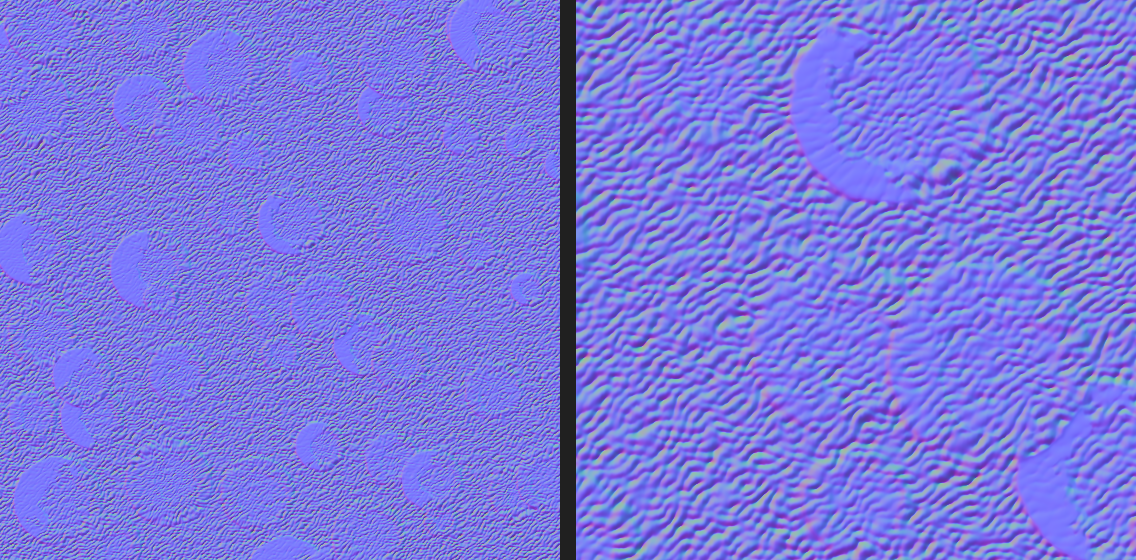
Left: the whole. Right: its middle third, enlarged.
Give the GLSL for this texture map, as a Shadertoy shader.

```glsl
// Tangent-space normal map of a finely wrinkled, cratered ground with smooth crescent walls.

const float TAU = 6.28319;
const int WAVES = 40;              // waves summed into the wrinkles
const float RIDGE_ANGLE = 2.15;    // direction across the wrinkles
const float ANGLE_SPREAD = 1.7;
const float RIDGE_FREQ = 128.0;    // wrinkles per canvas height
const float RIDGE_SLOPE = 0.8;
const float CRATER_CELLS = 7.0;
const vec2 SOFTNESS = vec2(0.54, 0.64);   // tones down the tilt colours
const vec2 BASE_TILT = vec2(-0.03, 0.05);
const float GRAIN_LOSS = 0.1;      // rough ground shortens the averaged normal

struct Ground {
    vec2 warp;    // offset of the wrinkle coordinates
    vec2 slope;   // extra slope from crater rims
    float rough;  // strength of the wrinkles
};

float hash(float n) {
    return fract(sin(n * 12.9898 + 4.137) * 43758.5);
}

float cellHash(vec2 cell, float salt) {
    return hash(dot(cell, vec2(17.3, 59.7)) + salt * 7.31);
}

// Smooth irregular value, about -1 to 1
float layeredSines(vec2 p, float freq) {
    float sum = 0.0;
    float amp = 0.6;
    p *= freq;
    for (int i = 0; i < 4; i++) {
        sum += amp * sin(p.x + 1.3 * sin(p.y)) * cos(p.y * 0.9 + float(i));
        p = mat2(0.8, 0.6, -0.6, 0.8) * p * 1.9 + 2.7;
        amp *= 0.6;
    }
    return sum;
}

// Height in x, slope in yz: random waves fanned around one direction
vec3 wrinkles(vec2 p, float angle, float spread, float freq) {
    vec3 sum = vec3(0.0);
    for (int i = 0; i < WAVES; i++) {
        float id = float(i);
        float a = angle + spread * (hash(id) - 0.5);
        float f = mix(0.35, 1.5, hash(id + 40.5));
        vec2 dir = vec2(cos(a), sin(a));
        float phase = TAU * (dot(dir, p) * f * freq + hash(id + 91.2));
        sum += vec3(sin(phase), dir * sqrt(f) * cos(phase));
    }
    return sum * sqrt(2.0 / float(WAVES));
}

float ringLine(float dist, float width) {
    return exp(-dist * dist / (width * width));
}

// Lays one crater over the ground
void addCrater(inout Ground g, vec2 p, vec2 cell, float ragged) {
    vec2 jitter = vec2(cellHash(cell, 1.0), cellHash(cell, 2.0));
    vec2 center = (cell + jitter) / CRATER_CELLS;
    float size = cellHash(cell, 3.0);
    float radius = mix(0.026, 0.08, size);
    vec2 d = (p - center) / radius;
    float r = length(d) + 0.03 * ragged;
    if (r > 1.3) return;

    // Smooth wall: a crescent between the rim and the shifted floor
    float turn = 2.9 + 1.3 * (cellHash(cell, 4.0) - 0.5);
    vec2 side = vec2(cos(turn), sin(turn));
    float floorRadius = mix(0.48, 0.74, cellHash(cell, 5.0));
    float floorDist = length(d + 0.2 * side) - floorRadius;
    float inside = 1.0 - smoothstep(0.97, 1.02, r);
    float onWall = smoothstep(-0.06, 0.06, floorDist + 0.2 * ragged);
    float facing = smoothstep(-0.1, 0.3, dot(d, side) + 0.5 * ragged);
    float calm = smoothstep(0.0, 0.9, cellHash(cell, 6.0) + 0.1);
    float rough = mix(0.62, 1.0, onWall) * (1.0 - 0.9 * calm * onWall * facing);
    g.rough = mix(g.rough, rough, inside);

    // Pull the wrinkles into radial streaks near the rim
    float pull = mix(0.08, 0.32, cellHash(cell, 7.0));
    g.warp += d * radius * pull * max(1.0 - dot(d, d), 0.0);

    // Thin raised lines around the rim and the floor
    vec2 outward = d / max(length(d), 0.01);
    float lines = ringLine((r - 1.0) * radius, 0.002)
                - 0.6 * inside * ringLine((floorDist + 0.1 * ragged) * radius, 0.0018);
    g.slope = g.slope * (1.0 - inside) + outward * 0.6 * lines;
}

Ground craterField(vec2 p) {
    Ground g = Ground(vec2(0.0), vec2(0.0), 1.0);
    float ragged = layeredSines(p, 90.0);
    vec2 home = floor(p * CRATER_CELLS);
    for (int y = -1; y <= 1; y++) {
        for (int x = -1; x <= 1; x++) {
            vec2 cell = home + vec2(x, y);
            if (cellHash(cell, 8.0) < 0.9) addCrater(g, p, cell, ragged);
        }
    }
    return g;
}

void mainImage(out vec4 fragColor, in vec2 fragCoord) {
    vec2 p = fragCoord / iResolution.y;
    Ground g = craterField(p);

    // Wrinkles, bent and broken up, sharpened on their crests
    vec2 bend = 0.006 * vec2(layeredSines(p, 16.0), layeredSines(p + 3.1, 16.0));
    bend += 0.0012 * vec2(layeredSines(p, 130.0), layeredSines(p + 5.3, 130.0));
    vec3 w = wrinkles(p + bend + g.warp, RIDGE_ANGLE, ANGLE_SPREAD, RIDGE_FREQ);
    float patches = 1.0 + 0.15 * layeredSines(p + 7.7, 9.0);
    vec2 slope = g.slope + w.yz * RIDGE_SLOPE * exp(0.3 * w.x) * g.rough * patches;

    // Encode the normal, with green pointing down
    vec3 normal = normalize(vec3(-slope, 1.0));
    normal.xy = normal.xy * SOFTNESS + BASE_TILT;
    normal.z *= 1.0 - GRAIN_LOSS * g.rough;
    fragColor = vec4(0.5 + 0.5 * normal * vec3(1.0, -1.0, 1.0), 1.0);
}
```
